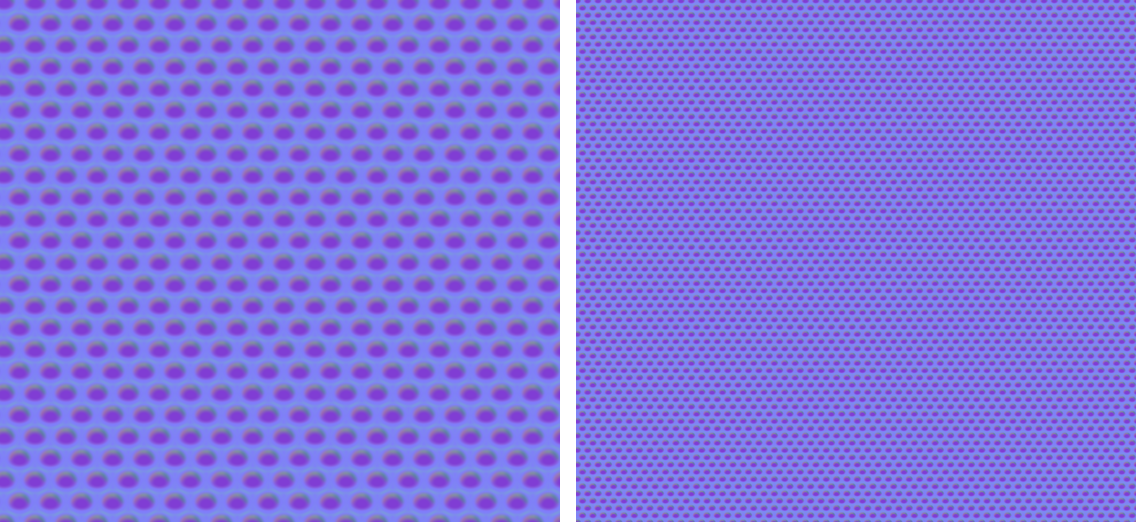
Left, the tile; right, the same tile 3 across and 3 down.
Reproduce this texture map procedurally as a Shadertoy shader.

```glsl
// Tangent-space normal map of staggered domed dimples with soft, tinted upper rims.

const float COLUMNS = 18.0;                     // dimples across
const float ROWS = 24.0;                        // rows down; even, so the stagger wraps
const float ROW_PITCH = 0.70;                   // row spacing in column widths
const vec2 GRID_SHIFT = vec2(0.126, 0.10);      // first dimple from the top left, in cells

// Radii in column widths: half width, height above and depth below the centre
const vec3 RIM_RADII = vec3(0.365, 0.325, 0.27);
const vec3 CORE_RADII = vec3(0.335, 0.285, 0.195);
const float CORE_DROP = 0.06;
const vec2 HALO_RADII = vec2(0.34, 0.28);
const float HALO_REACH = 1.43;                  // in halo radii
const float HALO_WIDTH = 0.20;
const float HALO_STRENGTH = 0.52;

const vec3 FLAT_COLOR = vec3(0.502, 0.488, 0.985);
const vec3 HALO_COLOR = vec3(0.48, 0.60, 0.87);
const vec3 CORE_COLOR = vec3(0.50, 0.24, 0.83);
const vec3 LOWER_RIM = vec3(0.55, 0.42, 0.89);
const vec3 LEFT_RIM = vec3(0.63, 0.46, 0.67);
const vec3 TOP_RIM = vec3(0.51, 0.57, 0.62);
const vec3 RIGHT_RIM = vec3(0.36, 0.53, 0.62);

// Vector from the nearest dimple centre of one row, y up, in column widths
vec2 dimpleOffset(vec2 grid, float row) {
    float x = grid.x - 0.5 * mod(row, 2.0);
    return vec2(x - round(x), (row - grid.y) * ROW_PITCH);
}

// Scales p so that a dome with unequal upper and lower halves becomes a unit circle
vec2 domeSpace(vec2 p, vec3 radii) {
    return p / vec2(radii.x, p.y > 0.0 ? radii.y : radii.z);
}

// Faint ring around a dimple, strongest above and below it
float haloMask(vec2 p) {
    vec2 q = p / HALO_RADII;
    float r = length(q);
    float d = (r - HALO_REACH) / HALO_WIDTH;
    float vertical = abs(q.y) / max(r, 0.001);
    return HALO_STRENGTH * exp(-d * d) * mix(0.25, 1.0, vertical);
}

// Rim tint turns from rose through grey to teal, left to right
vec3 rimColor(vec2 q) {
    vec3 upper = mix(LEFT_RIM, TOP_RIM, smoothstep(-0.75, 0.0, q.x));
    upper = mix(upper, RIGHT_RIM, smoothstep(0.0, 0.65, q.x));
    return mix(LOWER_RIM, upper, smoothstep(-0.45, 0.25, q.y));
}

// Soft rim first, then the downward-facing core
vec3 drawDimple(vec3 color, vec2 p) {
    vec2 q = domeSpace(p, RIM_RADII);
    float disc = 1.0 - smoothstep(0.68, 1.16, length(q));
    vec2 c = domeSpace(p + vec2(0.0, CORE_DROP), CORE_RADII);
    float core = 1.0 - smoothstep(0.40, 1.14, length(c));
    color = mix(color, rimColor(q), disc);
    return mix(color, CORE_COLOR, core);
}

void mainImage(out vec4 fragColor, in vec2 fragCoord) {
    vec2 uv = fragCoord / iResolution.xy;
    vec2 grid = vec2(uv.x, 1.0 - uv.y) * vec2(COLUMNS, ROWS) - GRID_SHIFT;
    float row = round(grid.y);

    // Halos from this row and its neighbours
    float halo = 0.0;
    for (int i = -1; i <= 1; i++) {
        halo += haloMask(dimpleOffset(grid, row + float(i)));
    }
    vec3 color = mix(FLAT_COLOR, HALO_COLOR, min(halo, 1.0));

    color = drawDimple(color, dimpleOffset(grid, row));
    fragColor = vec4(color, 1.0);
}
```
